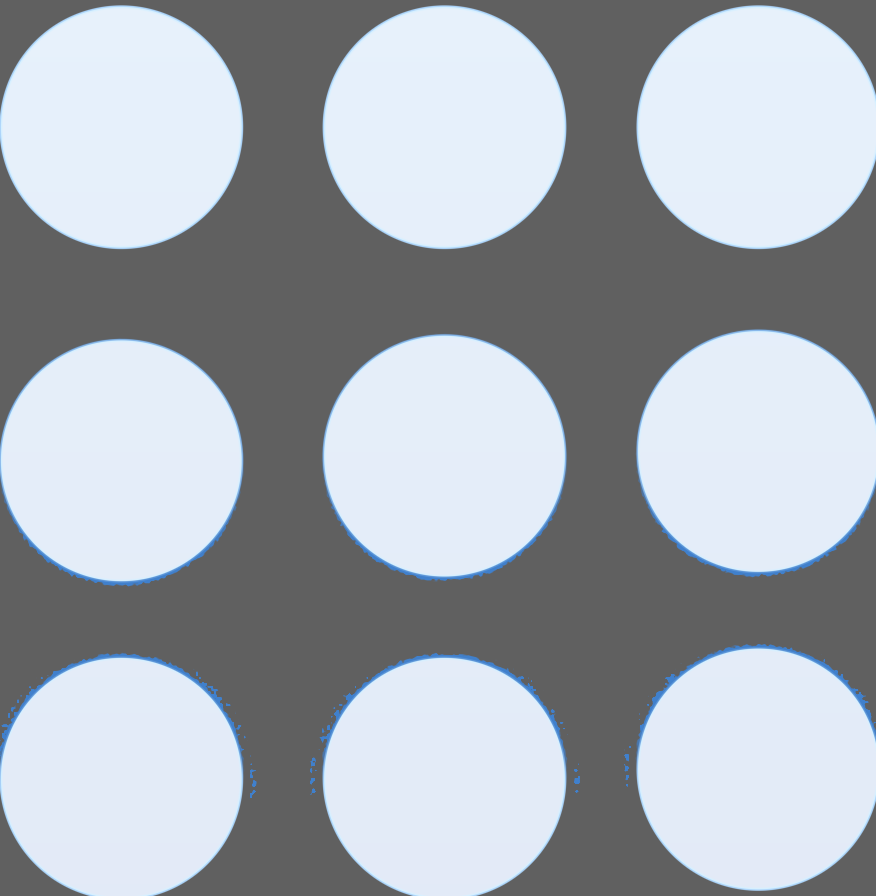
Give the GLSL for this pattern, as a Shadertoy shader.

```glsl
#define COUNT 3
#define RADIUS 0.1360
#define FIRST_CENTER vec2(0.1354, 0.8580)
#define SPACING vec2(0.3607, -0.3723)
#define DRIFT 0.0052
#define RIM_WIDTH 0.0016
#define FRINGE_WIDTH 0.0036
#define GRAIN 300.0
#define GROUND vec3(0.378)
#define SKY vec3(0.67, 0.83, 0.98)
#define BLUE vec3(0.25, 0.50, 0.80)

float hash(vec2 p) {
    vec3 q = fract(p.xyx * vec3(0.1031, 0.1030, 0.0973));
    q += dot(q, q.yzx + 33.33);
    return fract((q.x + q.y) * q.z);
}

float valueNoise(vec2 p) {
    vec2 cell = floor(p), f = fract(p);
    f = f * f * (3.0 - 2.0 * f);
    float low = mix(hash(cell), hash(cell + vec2(1, 0)), f.x);
    float high = mix(hash(cell + vec2(0, 1)), hash(cell + vec2(1, 1)), f.x);
    return mix(low, high, f.y);
}

// Uneven grid: columns tighten to the right, lower rows tilt upward
vec2 discCenter(float col, float row) {
    vec2 center = FIRST_CENTER + SPACING * vec2(col, row);
    center.x -= DRIFT * col * (col - 1.0);
    center.y += 0.009 * row * (row - 1.0);
    float lift = row < 0.5 ? 0.0 : row < 1.5 ? col : col * (col - 1.0);
    center.y += DRIFT * lift;
    return center;
}

float band(float x, float lo, float hi, float soft) {
    return smoothstep(lo - soft, lo + soft, x) * (1.0 - smoothstep(hi - soft, hi + soft, x));
}

void mainImage(out vec4 fragColor, in vec2 fragCoord) {
    vec2 uv = fragCoord / iResolution.y;
    float aa = 0.75 / iResolution.y;
    float grain = valueNoise(uv * GRAIN);
    float clumps = valueNoise(uv * GRAIN * 0.3 + 17.0);
    vec3 fill = mix(vec3(0.888, 0.918, 0.968), vec3(0.905, 0.945, 0.985), uv.y);
    vec3 color = GROUND;

    for (int i = 0; i < COUNT * COUNT; i++) {
        float row = float(i / COUNT), col = float(i % COUNT);
        vec2 p = uv - discCenter(col, row);
        float d = length(p) - RADIUS;
        float up = p.y / max(length(p), 0.001);
        float middle = row == 1.0 ? 1.0 : 0.0;
        float bottom = row == 2.0 ? 1.0 : 0.0;

        // Ragged blue fringe: below the middle row, above the bottom row
        float shade = middle * (0.25 + 0.75 * smoothstep(0.1, -0.8, up))
                    + bottom * smoothstep(-0.15, 0.4, up);
        float reach = FRINGE_WIDTH * shade * (0.25 + grain);
        float fringe = shade * (1.0 - smoothstep(reach - aa, reach + aa, d));

        // Loose flecks on the shoulders and beside the bottom discs
        float shoulder = band(up, 0.25, 0.85, 0.15) * (1.0 - smoothstep(0.002, 0.014, d));
        float side = band(d, 0.008, 0.014, 0.002) * band(p.y, -0.020, 0.025, 0.006);
        float chance = max(shoulder * (0.35 + 0.65 * clumps), side * 0.75);
        float fleck = bottom * smoothstep(0.92, 1.02, grain + 0.6 * chance);
        fleck *= smoothstep(0.05, 0.2, chance);
        color = mix(color, BLUE, max(fringe, fleck));

        // Disc with a pale inner edge
        float tone = max(0.35 * middle, 0.75 * shade);
        vec3 rim = mix(SKY, BLUE, tone);
        vec3 disc = mix(fill, vec3(0.84, 0.94, 1.0), smoothstep(-0.0045, -0.002, d));
        disc = mix(disc, rim, smoothstep(-RIM_WIDTH - aa, -RIM_WIDTH + aa, d));
        color = mix(color, disc, 1.0 - smoothstep(-aa, aa, d));
    }
    fragColor = vec4(color, 1.0);
}
```
